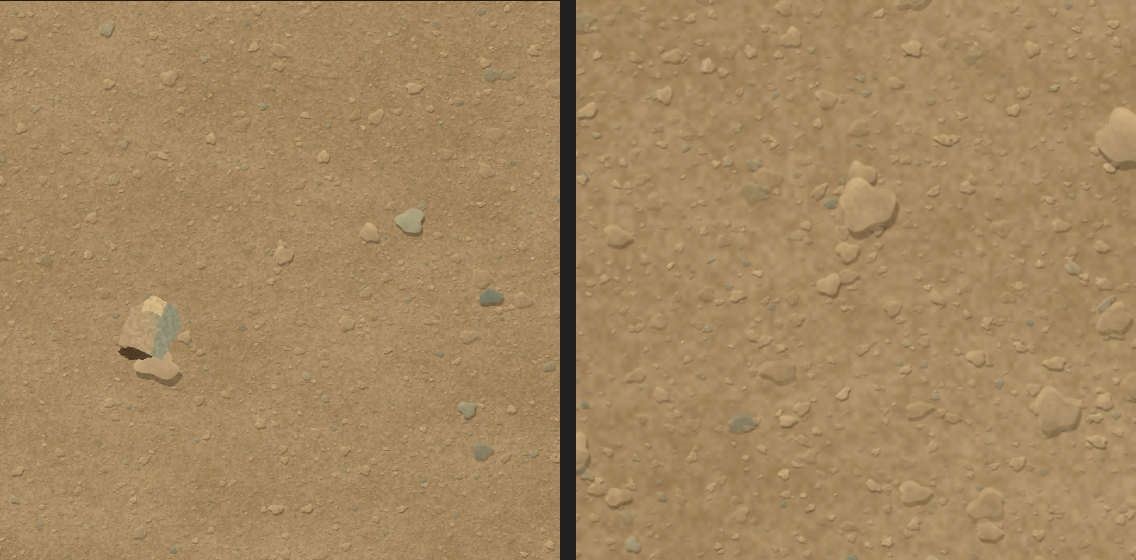
Left, the full canvas; right, a detail of the centre.
Give the GLSL for this texture, as a Shadertoy shader.

```glsl
// Dry sandy ground strewn with pebbles, a few grey stones and one faceted rock.

const vec3 SAND = vec3(0.650, 0.538, 0.376);
const vec3 PEBBLE = vec3(0.745, 0.632, 0.468);
const vec3 PALE_PEBBLE = vec3(0.800, 0.690, 0.500);
const vec3 GREY_STONE = vec3(0.610, 0.580, 0.450);
const vec3 BLUE_STONE = vec3(0.530, 0.535, 0.435);
const vec3 SHADOW = vec3(0.270, 0.205, 0.130);
const vec2 LIGHT = vec2(-0.35, 0.94);
const float EDGE = 0.0009;         // softness of outlines
const float GRAIN = 0.105;         // contrast of the sand grains
const float PATCHES = 0.085;       // contrast of the broad patches
const int LAYERS = 4;

vec3 hash3(vec2 p) {
    vec3 h = fract(vec3(p.xyx) * vec3(0.1031, 0.1030, 0.0973));
    h += dot(h, h.yxz + 33.33);
    return fract((h.xxy + h.yzz) * h.zyx);
}

float noise(vec2 p) {
    vec2 i = floor(p), f = fract(p);
    f = f * f * (3.0 - 2.0 * f);
    return mix(mix(hash3(i).x, hash3(i + vec2(1, 0)).x, f.x),
               mix(hash3(i + vec2(0, 1)).x, hash3(i + vec2(1, 1)).x, f.x), f.y);
}

float fbm(vec2 p) {
    float sum = 0.0, amplitude = 0.5;
    for (int i = 0; i < 4; i++) {
        sum += amplitude * noise(p);
        p = p * 2.03 + 17.3;
        amplitude *= 0.5;
    }
    return sum;
}

float cover(float d) {
    float soft = max(EDGE, 0.7 / iResolution.y);
    return 1.0 - smoothstep(-soft, soft, d);
}

// Distance to a flattened, lumpy outline
float stoneDistance(vec2 q, float radius, vec3 seed) {
    float turn = (seed.x - 0.5) * 1.6, c = cos(turn), s = sin(turn);
    q = mat2(c, s, -s, c) * q;
    q.y *= mix(1.05, 1.9, seed.y);
    float a = atan(q.y, q.x);
    float lumps = 0.14 * cos(3.0 * a + 6.3 * seed.z) + 0.08 * cos(5.0 * a + 40.0 * seed.x);
    return (length(q) - radius * (1.0 + lumps)) * 0.8;
}

// Paints one stone with its shadow below it
void paintStone(inout vec3 col, vec2 q, float radius, vec3 seed, vec3 tint, float strength) {
    if (dot(q, q) > 4.0 * radius * radius) return;
    float shade = cover(stoneDistance(q + vec2(-0.12, 0.30) * radius, radius, seed));
    col = mix(col, SHADOW, 0.46 * strength * shade);
    float facing = dot(q, LIGHT) / radius;
    float facet = noise(q / radius * 2.2 + seed.xy * 50.0) - 0.5;
    tint *= 1.0 + 0.10 * clamp(facing, -1.0, 1.0) + 0.13 * facet;
    col = mix(col, tint, strength * cover(stoneDistance(q, radius, seed)));
}

// Scatters stones of one size, at most one to a cell
void paintLayer(inout vec3 col, vec2 p, float cell, float density, float salt) {
    vec2 home = floor(p / cell);
    for (int y = -1; y <= 1; y++)
    for (int x = -1; x <= 1; x++) {
        vec2 id = home + vec2(x, y);
        vec3 place = hash3(id + salt), seed = hash3(id + salt + 71.7), kind = hash3(id + salt + 133.1);
        if (place.z > density) continue;
        float radius = cell * mix(0.14, 0.32, seed.z * seed.z);
        vec3 tint = mix(PEBBLE, PALE_PEBBLE, kind.x * kind.x * 0.7);
        tint = mix(tint, SAND * 1.06, kind.z * 0.6);
        if (kind.x < 0.13) tint = mix(GREY_STONE, PEBBLE, kind.z * 0.6);
        if (kind.x < 0.02) tint = BLUE_STONE;
        paintStone(col, p - (id + place.xy) * cell, radius, seed, tint, mix(0.35, 0.95, kind.y));
    }
}

float polygonDistance(vec2 p, vec2 v[8]) {
    float d = dot(p - v[0], p - v[0]), side = 1.0;
    for (int i = 0, j = 7; i < 8; j = i, i++) {
        vec2 e = v[j] - v[i], w = p - v[i];
        vec2 b = w - e * clamp(dot(w, e) / dot(e, e), 0.0, 1.0);
        d = min(d, dot(b, b));
        bvec3 c = bvec3(p.y >= v[i].y, p.y < v[j].y, e.x * w.y > e.y * w.x);
        if (all(c) || all(not(c))) side = -side;
    }
    return side * sqrt(d);
}

// The large rock: sandy left face, grey right face, bright cap, dark hollow
void paintRock(inout vec3 col, vec2 p) {
    vec2 outline[8] = vec2[8](vec2(-0.036, 0.037), vec2(0.006, 0.062), vec2(0.048, 0.037), vec2(0.052, 0.004),
                              vec2(0.019, -0.055), vec2(-0.004, -0.043), vec2(-0.050, -0.026), vec2(-0.056, -0.009));
    paintStone(col, p - vec2(0.011, -0.062), 0.039, vec3(0.62, 0.7, 0.3), PEBBLE, 0.95);
    float rough = (fbm(p * 130.0) - 0.47) * 0.012;
    float hollow = length((p - vec2(-0.025, -0.040)) * vec2(0.65, 1.5)) - 0.020;
    col = mix(col, SHADOW, 0.9 * cover(hollow + rough));
    float grain = fbm(p * 180.0) - 0.47;
    vec3 face = mix(PEBBLE * 0.96, GREY_STONE, smoothstep(-0.01, 0.025, p.x + p.y * 0.15 + rough));
    face = mix(face, BLUE_STONE * 1.05, 0.75 * cover(0.013 - p.x + 0.32 * p.y + rough));
    float cap = max(abs(p.x - 0.004 - 0.35 * (p.y - 0.04)) - 0.020, 0.031 - p.y - 0.3 * p.x);
    face = mix(face, PALE_PEBBLE * 1.03, cover(cap + rough));
    col = mix(col, face * (1.0 + 0.28 * grain), cover(polygonDistance(p, outline) + rough * 0.6));
}

void mainImage(out vec4 fragColor, in vec2 fragCoord) {
    vec2 p = fragCoord / iResolution.y;

    // Sand: broad flat patches, then fine grains
    float patches = fbm(p * vec2(5.0, 11.0)) + 0.5 * fbm(p * vec2(24.0, 40.0) + 9.0) - 0.70;
    float grains = 0.6 * noise(p * 260.0) + 0.4 * noise(p * vec2(110.0, 150.0) + 5.0) - 0.5;
    vec3 col = SAND + PATCHES * patches + GRAIN * grains;

    // Pebbles, from the finest to the coarsest
    float cell = 0.0095;
    for (int i = 0; i < LAYERS; i++) {
        paintLayer(col, p, cell, 0.62 - 0.13 * float(i), 19.0 * float(i) + 3.0);
        cell *= 1.8;
    }

    // Single larger stones
    paintStone(col, p - vec2(0.733, 0.606), 0.024, vec3(0.3, 0.1, 0.7), GREY_STONE * 1.06, 1.0);
    paintStone(col, p - vec2(0.876, 0.470), 0.021, vec3(0.45, 0.8, 0.2), BLUE_STONE * 0.92, 1.0);
    paintStone(col, p - vec2(0.834, 0.270), 0.016, vec3(0.8, 0.2, 0.5), GREY_STONE, 0.9);
    paintRock(col, p - vec2(0.270, 0.411));

    // Thin dark upper border
    col += 0.035 * (noise(p * 400.0 + 31.0) - 0.5);
    col = mix(col, SHADOW * 0.5, smoothstep(0.9975, 0.9990, p.y));
    fragColor = vec4(col, 1.0);
}
```
